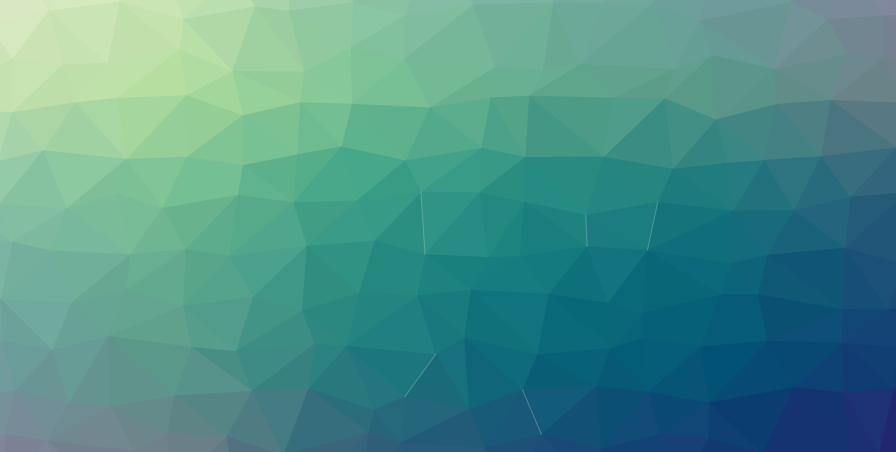
This background is drawn by a Shadertoy shader. Its source:

```glsl
const vec2 CELLS = vec2(15.0, 9.4);        // mesh cells across and down
const vec2 MESH_OFFSET = vec2(0.0, 0.026); // first vertex, from the upper left
const vec2 JITTER = vec2(0.31, 0.27);      // vertex scatter in cells
const float SHADE_VARIATION = 0.012;
const float SEAM_CHANCE = 0.09;
const float SEAM_WIDTH = 0.0022;
const float SEAM_STRENGTH = 0.32;
const vec3 SEAM_COLOR = vec3(0.75, 0.85, 0.80);

// Evenly spaced stops, shared by both axes
const int STOP_COUNT = 6;
const vec3 STOPS[STOP_COUNT] = vec3[STOP_COUNT](
    vec3(0.86, 0.91, 0.77),
    vec3(0.70, 0.87, 0.62),
    vec3(0.25, 0.64, 0.53),
    vec3(0.07, 0.47, 0.49),
    vec3(0.00, 0.33, 0.46),
    vec3(0.14, 0.13, 0.44));

float hash(vec2 p) {
    vec3 q = fract(vec3(p.xyx) * 0.1031);
    q += dot(q, q.yzx + 33.33);
    return fract((q.x + q.y) * q.z);
}

float cross2(vec2 a, vec2 b) {
    return a.x * b.y - a.y * b.x;
}

vec3 palette(float t) {
    vec3 color = STOPS[0];
    for (int i = 1; i < STOP_COUNT; i++) {
        float blend = clamp(t * float(STOP_COUNT - 1) - float(i - 1), 0.0, 1.0);
        color = mix(color, STOPS[i], blend);
    }
    return color;
}

// Mesh vertex, in units of canvas height
vec2 vertexAt(vec2 id, vec2 aspect) {
    vec2 scatter = 2.0 * vec2(hash(id + 17.0), hash(id + 71.0)) - 1.0;
    return (MESH_OFFSET + (id + JITTER * scatter) / CELLS) * aspect;
}

float edgeDistance(vec2 p, vec2 a, vec2 b) {
    return cross2(b - a, p - a) / length(b - a);
}

float segmentDistance(vec2 p, vec2 a, vec2 b) {
    vec2 d = b - a;
    return length(p - a - d * clamp(dot(p - a, d) / dot(d, d), 0.0, 1.0));
}

// Adds a flat triangle: color times coverage in rgb, coverage in a
void addTriangle(inout vec4 sum, vec2 p, vec2 a, vec2 b, vec2 c, vec2 aspect, float pixel) {
    float inside = min(edgeDistance(p, a, b), min(edgeDistance(p, b, c), edgeDistance(p, c, a)));
    float coverage = clamp(0.5 + inside / pixel, 0.0, 1.0);
    vec2 center = (a + b + c) / (3.0 * aspect);
    vec3 color = 0.5 * (palette(center.x) + palette(center.y));
    color += SHADE_VARIATION * (2.0 * hash(center * 311.0) - 1.0);
    sum += vec4(color, 1.0) * coverage;
}

void mainImage(out vec4 fragColor, in vec2 fragCoord) {
    vec2 aspect = vec2(iResolution.x / iResolution.y, 1.0);
    float pixel = 1.0 / iResolution.y;
    vec2 uv = fragCoord / iResolution.xy;
    uv.y = 1.0 - uv.y;
    vec2 p = uv * aspect;
    vec2 home = floor((uv - MESH_OFFSET) * CELLS);

    vec4 sum = vec4(0.0);
    float seam = 0.0;
    for (int j = -1; j <= 1; j++) {
        for (int i = -1; i <= 1; i++) {
            vec2 id = home + vec2(i, j);
            vec2 a = vertexAt(id, aspect);
            vec2 b = vertexAt(id + vec2(1.0, 0.0), aspect);
            vec2 c = vertexAt(id + vec2(1.0, 1.0), aspect);
            vec2 d = vertexAt(id + vec2(0.0, 1.0), aspect);

            // Split each cell along its shorter diagonal
            if (distance(a, c) < distance(b, d)) {
                addTriangle(sum, p, a, b, c, aspect, pixel);
                addTriangle(sum, p, a, c, d, aspect, pixel);
            } else {
                addTriangle(sum, p, a, b, d, aspect, pixel);
                addTriangle(sum, p, b, c, d, aspect, pixel);
            }

            // Rare pale seams on upright edges at the lower right
            vec2 place = id / CELLS;
            if (place.x > 0.45 && place.y > 0.4 && hash(id + 137.0) < SEAM_CHANCE) {
                float dist = segmentDistance(p, a, d);
                float line = clamp(0.5 + (0.5 * SEAM_WIDTH - dist) / pixel, 0.0, 1.0);
                seam = max(seam, line);
            }
        }
    }

    vec3 color = sum.rgb / max(sum.a, 0.0001);
    color = mix(color, SEAM_COLOR, SEAM_STRENGTH * seam);
    fragColor = vec4(clamp(color, 0.0, 1.0), 1.0);
}
```
